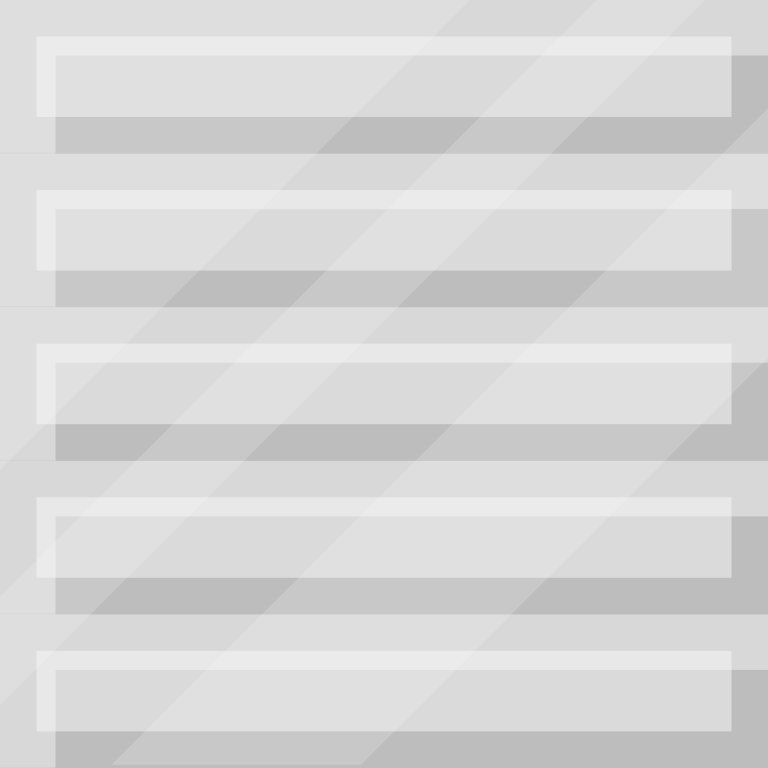
Write a Shadertoy shader that draws this pattern.

```glsl
// Five stacked translucent bars, each over a grey inset shadow, with diagonal light bands.
// Rows come from a wrapped vertical coordinate; every shape is an antialiased interval
// and the layers are blended in order: ground, shadow, seam, light, bar.

#define ROWS 5.0
#define GROUND 0.847
#define SHADOW 0.741
#define BAR_TINT 0.972
#define BAR_ALPHA 0.5
#define LIGHT_ALPHA 0.16
#define SEAM_ALPHA 0.3
#define SEAM_WIDTH 0.0014
#define BAR_X vec2(0.0475, 0.9525)
#define BAR_Y vec2(0.0477, 0.1525)
#define SHADOW_LEFT 0.0723
#define SHADOW_TOP 0.1277

// Coverage of the side where the signed distance is positive
float cover(float signedDist, float pixel) {
    return clamp(signedDist / pixel + 0.5, 0.0, 1.0);
}

// Coverage of the span from range.x to range.y
float span(float x, vec2 range, float pixel) {
    return cover(min(x - range.x, range.y - x), pixel);
}

// Same span repeated once per row, wrapped about its own centre
float rowSpan(float y, vec2 range, float pixel) {
    float period = 1.0 / ROWS;
    float centre = 0.5 * (range.x + range.y);
    float offset = mod(y - centre + 0.5 * period, period) - 0.5 * period;
    return cover(0.5 * (range.y - range.x) - abs(offset), pixel);
}

// Light everywhere except in the diagonal dark bands and the bottom margin
float diagonalLight(vec2 p, float pixel) {
    float along = p.x + 1.0 - p.y;
    float blur = pixel * 1.4142;
    float dark = span(along, vec2(0.612, 0.777), blur)
               + span(along, vec2(0.918, 1.141), blur)
               + cover(along - 1.466, blur);
    return (1.0 - dark) * cover(p.y - 0.004, pixel);
}

void mainImage(out vec4 fragColor, in vec2 fragCoord) {
    vec2 p = fragCoord / iResolution.xy;
    float pixel = 1.0 / min(iResolution.x, iResolution.y);

    // Shadow runs from its left edge off the right side of the canvas
    float shadow = cover(p.x - SHADOW_LEFT, pixel)
                 * rowSpan(p.y, vec2(0.0, SHADOW_TOP), pixel);
    float grey = mix(GROUND, SHADOW, shadow);

    // Faint hairline where rows meet
    float seam = rowSpan(p.y, vec2(0.0, SEAM_WIDTH), pixel);
    grey = mix(grey, min(grey, SHADOW), SEAM_ALPHA * seam);

    // Diagonal light
    grey = mix(grey, 1.0, LIGHT_ALPHA * diagonalLight(p, pixel));

    // Translucent bar
    float bar = span(p.x, BAR_X, pixel) * rowSpan(p.y, BAR_Y, pixel);
    grey = mix(grey, BAR_TINT, BAR_ALPHA * bar);

    fragColor = vec4(vec3(grey), 1.0);
}
```
